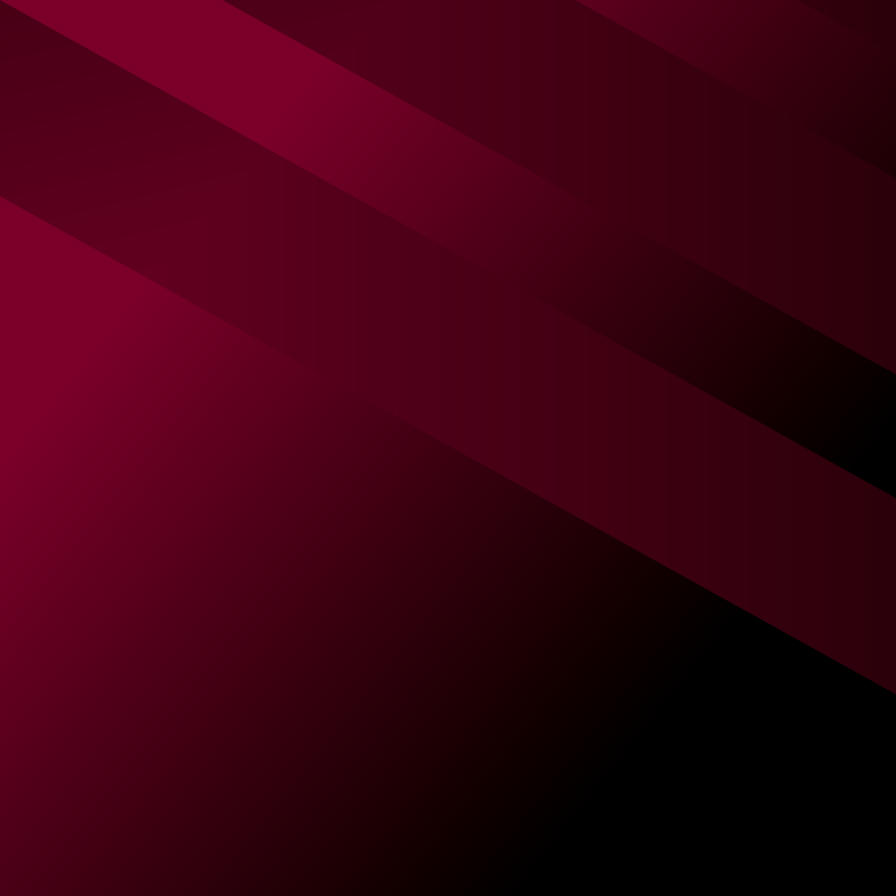
Give the GLSL for this background, as a Shadertoy shader.

```glsl
// Dark crimson backdrop: a diagonal fade to black crossed by two slanted satin bands.

const float SLOPE = 0.556;        // fall of the bands per unit of width
const float BAND_WIDTH = 0.219;   // vertical thickness of a band
const float BAND_PERIOD = 0.357;  // vertical spacing between bands
const float PEAK_RED = 0.48;

// Crimson tone whose blue part fades out before the red does
vec3 crimson(float red) {
    return vec3(red, 0.0, max(0.4 * red - 0.03, 0.0));
}

// Diagonal fade from bright crimson at upper left to black at lower right
float backdropRed(vec2 p) {
    float along = p.x + 0.8 * p.y;
    return PEAK_RED * (1.0 - clamp((along - 0.417) / 0.963, 0.0, 1.0));
}

// Satin sheen: rises from the top left corner, then falls to the right
float bandRed(vec2 p) {
    float rising = 0.28 + 0.29 * (p.y + 0.25 * p.x);
    float falling = 0.37 - 0.26 * (p.x - 0.22);
    return min(rising, falling);
}

// Signed distance to the repeated bands, with none below the lowest one
float bandDistance(vec2 p, float slope, float width, float period) {
    float offset = p.y - slope * p.x;
    offset = min(offset, 0.5 * (width + period));
    float fromCentre = mod(offset - 0.5 * width + 0.5 * period, period) - 0.5 * period;
    return (abs(fromCentre) - 0.5 * width) / length(vec2(1.0, slope));
}

void mainImage(out vec4 fragColor, in vec2 fragCoord) {
    // Canvas units, with y measured down from the top
    vec2 p = fragCoord / iResolution.xy;
    p.y = 1.0 - p.y;

    // Lay the bands over the backdrop with smooth edges
    float pixel = 1.0 / min(iResolution.x, iResolution.y);
    float dist = bandDistance(p, SLOPE, BAND_WIDTH, BAND_PERIOD);
    float band = 1.0 - smoothstep(-0.7 * pixel, 0.7 * pixel, dist);
    vec3 color = mix(crimson(backdropRed(p)), crimson(bandRed(p)), band);

    fragColor = vec4(color, 1.0);
}
```
